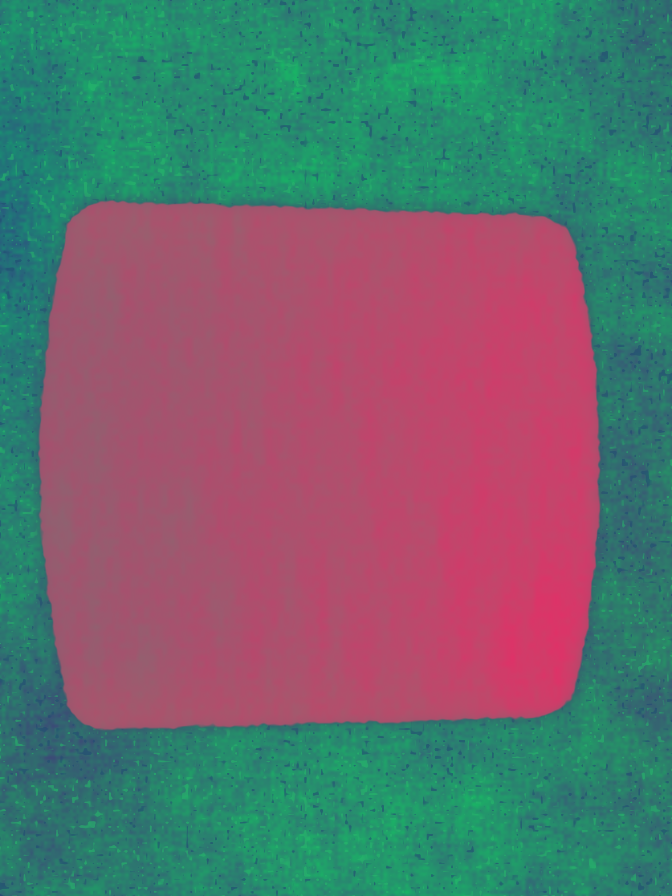
A Shadertoy shader for this background:

```glsl
// A bulging rose panel on a mottled green ground, like dry paint on cloth.
// The panel is a rounded box whose sides bow outward; broad gaussian glows
// set the colour drift and layered value noise gives the weave and specks.

float hash(vec2 p) {
    vec3 q = fract(vec3(p.xyx) * 0.1031);
    q += dot(q, q.yzx + 33.33);
    return fract((q.x + q.y) * q.z);
}

float noise(vec2 p) {
    vec2 i = floor(p), f = fract(p);
    f = f * f * (3.0 - 2.0 * f);
    return mix(mix(hash(i), hash(i + vec2(1, 0)), f.x),
               mix(hash(i + vec2(0, 1)), hash(i + 1.0), f.x), f.y);
}

float fbm(vec2 p) {
    float sum = 0.0, amp = 0.5;
    for (int i = 0; i < 4; i++) {
        sum += amp * noise(p);
        p = p * 2.03 + 17.1;
        amp *= 0.5;
    }
    return sum / 0.9375;
}

// Soft elliptical spot of strength 1 at its centre
float glow(vec2 p, vec2 centre, vec2 size) {
    vec2 q = (p - centre) / size;
    return exp(-dot(q, q));
}

// Signed distance to the panel: bowed sides, slightly taller at the left
float panelDistance(vec2 p) {
    vec2 q = p - vec2(0.4757, 0.640);
    vec2 halfSize = vec2(0.4165 - 0.33 * q.y * q.y, 0.383 - 0.029 * q.x);
    q.y += 0.003 * q.x;
    float radius = 0.046;
    vec2 e = abs(q) - halfSize + radius;
    return length(max(e, 0.0)) + min(max(e.x, e.y), 0.0) - radius;
}

vec3 groundColor(vec2 p) {
    // Broad drift from clear green to blue and slate
    vec3 col = vec3(0.150, 0.530, 0.435);
    col = mix(col, vec3(0.135, 0.590, 0.425), 0.8 * glow(p, vec2(0.48, 1.20), vec2(0.42, 0.20)));
    col = mix(col, vec3(0.145, 0.590, 0.425), 0.8 * glow(p, vec2(0.50, 0.12), vec2(0.28, 0.16)));
    col = mix(col, vec3(0.120, 0.440, 0.480), 0.8 * glow(p, vec2(0.00, 1.02), vec2(0.12, 0.28)));
    col = mix(col, vec3(0.210, 0.360, 0.440), 0.8 * glow(p, vec2(0.06, 0.18), vec2(0.22, 0.22)));
    col = mix(col, vec3(0.200, 0.430, 0.425), 0.8 * glow(p, vec2(0.98, 0.42), vec2(0.16, 0.50)));
    col = mix(col, vec3(0.190, 0.390, 0.430), 0.7 * glow(p, vec2(1.00, 1.30), vec2(0.10, 0.16)));

    // Cloudy patches, then horizontal and vertical threads
    float cloud = fbm(p * 14.0) - 0.5;
    float threads = noise(p * vec2(150, 26)) + noise(p * vec2(30, 170)) - 1.0;
    float grain = noise(p * 190.0) - 0.5;
    float tone = 0.45 * cloud + 0.16 * threads + 0.22 * grain;
    col += tone * vec3(-0.14, 0.42, -0.10);

    // Scattered dark blue and bright green specks
    float speck = noise(p * 165.0 + 40.0);
    col = mix(col, vec3(0.13, 0.29, 0.45), 0.6 * smoothstep(0.80, 0.95, speck - 0.25 * cloud));
    col = mix(col, vec3(0.15, 0.72, 0.42), 0.6 * smoothstep(0.82, 0.96, 1.0 - speck + 0.2 * cloud));
    return col;
}

vec3 panelColor(vec2 p) {
    // Dusty mauve at the left warming to crimson at the lower right
    vec3 col = mix(vec3(0.600, 0.350, 0.435), vec3(0.780, 0.262, 0.420),
                   smoothstep(0.02, 0.88, p.x));
    col = mix(col, vec3(0.660, 0.335, 0.425), 0.6 * smoothstep(0.84, 1.03, p.y));
    col = mix(col, vec3(0.670, 0.335, 0.420), 0.6 * (1.0 - smoothstep(0.25, 0.38, p.y)));
    col = mix(col, vec3(0.860, 0.205, 0.405), 0.85 * glow(p, vec2(0.81, 0.37), vec2(0.10, 0.15)));

    // Faint upright brush marks and fine tooth
    float brush = fbm(p * vec2(42, 9)) - 0.5;
    float tooth = noise(p * 110.0) - 0.5;
    return col + (0.10 * brush + 0.035 * tooth) * vec3(1.0, -0.75, -0.1);
}

void mainImage(out vec4 fragColor, in vec2 fragCoord) {
    vec2 p = fragCoord / iResolution.xy * vec2(1.0, 4.0 / 3.0);
    float pixel = 1.0 / iResolution.x;

    // Ragged paint edge
    float d = panelDistance(p);
    d += 0.004 * (noise(p * 120.0) - 0.5) + 0.004 * (noise(p * 35.0) - 0.5);

    // Dark halo on the ground and a dull lip inside the panel
    vec3 ground = mix(groundColor(p), vec3(0.22, 0.34, 0.42), 0.6 * exp(-max(d, 0.0) * 110.0));
    vec3 panel = mix(panelColor(p), vec3(0.54, 0.35, 0.43), 0.5 * exp(min(d, 0.0) * 160.0));

    float soft = max(pixel, 0.0022);
    vec3 col = mix(panel, ground, smoothstep(-soft, soft, d));
    fragColor = vec4(clamp(col, 0.0, 1.0), 1.0);
}
```
